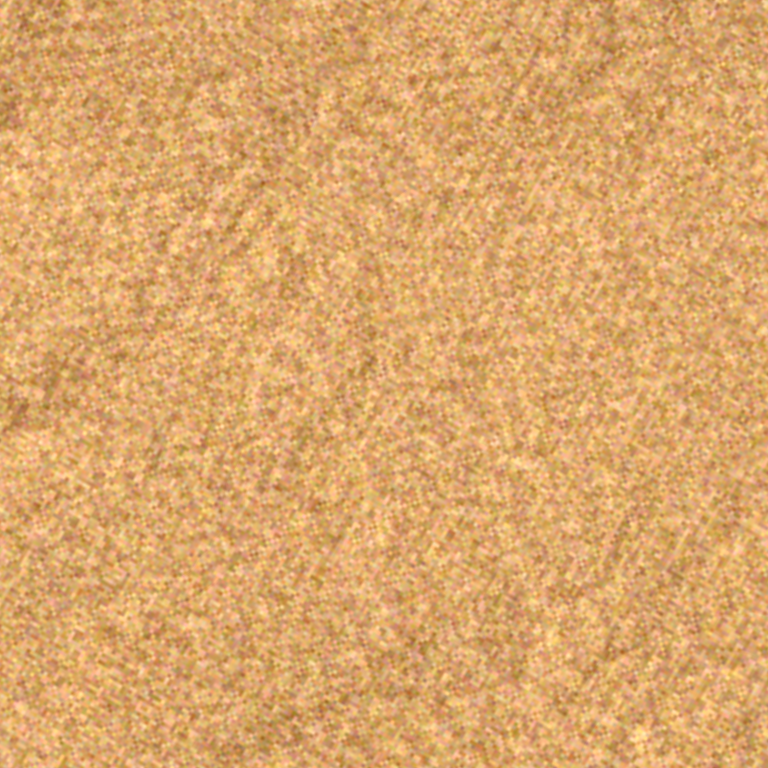
This texture is drawn by a WebGL 2 fragment shader. Its source:

```glsl
#version 300 es
precision highp float;

uniform vec2 u_resolution;
out vec4 fragColor;

float hash(vec2 p) {
    return fract(sin(dot(p, vec2(127.1, 311.7))) * 43758.5453);
}

float noise(vec2 p) {
    vec2 cell = floor(p);
    vec2 f = fract(p);
    f = f * f * (3.0 - 2.0 * f);
    return mix(mix(hash(cell), hash(cell + vec2(1.0, 0.0)), f.x),
               mix(hash(cell + vec2(0.0, 1.0)), hash(cell + vec2(1.0, 1.0)), f.x), f.y);
}

float fbm(vec2 p) {
    float sum = 0.0;
    float amplitude = 0.5;
    for (int i = 0; i < 4; i++) {
        sum += amplitude * noise(p);
        p = mat2(1.6, 1.2, -1.2, 1.6) * p + 11.3;
        amplitude *= 0.5;
    }
    return sum / 0.9375;
}

// Slip face in shade, a crisp crest, then a softly lit slope
float ripple(float phase) {
    float f = fract(phase);
    float shade = smoothstep(0.66, 0.92, f) * (1.0 - smoothstep(0.92, 1.0, f));
    float glow = smoothstep(0.0, 0.06, f) * (1.0 - smoothstep(0.06, 0.4, f));
    return 0.5 * glow - shade;
}

// Broken, wandering ripples of three sizes that run up to the right
float relief(vec2 p) {
    vec2 q = vec2(dot(p, vec2(0.6, 0.8)), dot(p, vec2(0.8, -0.6)));
    float bend = fbm(p * 2.1 + 4.7);
    float sum = 0.0;
    float frequency = 4.0;
    float strength = 0.085;
    for (int i = 0; i < 3; i++) {
        vec2 shift = vec2(8.2, 17.9) * float(i + 1);
        float phase = q.y * frequency + frequency * 0.5 * bend
                    + 1.2 * fbm(p * frequency * 0.6 + shift);
        float mask = smoothstep(0.4, 0.75, noise(q * vec2(0.8, 1.1) * frequency + shift));
        sum += strength * mask * ripple(phase);
        frequency *= 2.0;
        strength *= 0.72;
    }
    return sum;
}

// Coloured grains: brightness in two sizes plus a tint for each channel
vec3 grains(vec2 p) {
    vec2 q = mat2(0.87, 0.5, -0.5, 0.87) * p * 205.0;
    float brightness = 0.23 * (noise(q) - 0.5)
                     + 0.14 * (noise(q.yx * 0.48 + 71.0) - 0.5);
    vec3 tint = vec3(noise(q + vec2(311.0, 57.0)),
                     noise(q + vec2(83.0, 419.0)),
                     noise(q + vec2(547.0, 233.0))) - 0.5;
    return brightness + vec3(0.13, 0.16, 0.22) * tint;
}

void main() {
    vec2 p = gl_FragCoord.xy / u_resolution.y;

    // Sand base with slow drifts of light
    vec3 color = vec3(0.863, 0.658, 0.424);
    float light = relief(p) + 0.09 * (fbm(p * 3.5 + 15.8) - 0.5);
    color += light * vec3(1.0, 0.95, 0.75);

    color += grains(p);
    fragColor = vec4(clamp(color, 0.0, 1.0), 1.0);
}
```
